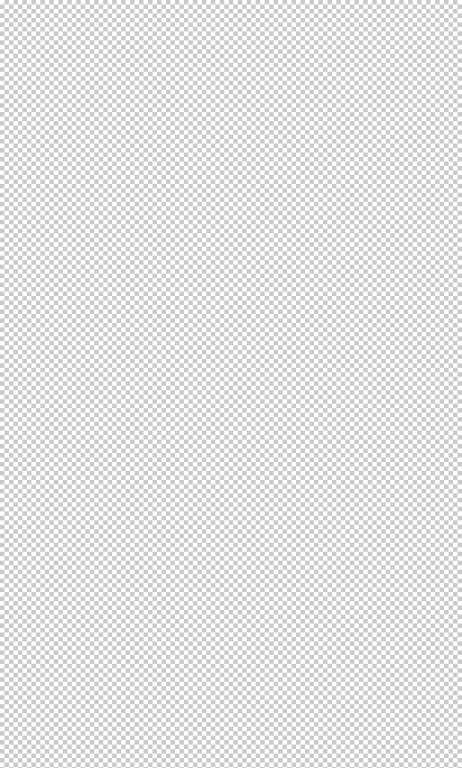
Reproduce this pattern procedurally as a Shadertoy shader.

```glsl
// Fine checkerboard of pale grey and near-white squares, 103 across the canvas.
// Two box-filtered square waves are multiplied, so each pixel receives the
// exact average of the squares it covers and edges stay smooth at any size.

const float CELLS_ACROSS = 103.0;
const vec3 LIGHT = vec3(0.995);
const vec3 DARK = vec3(0.788);

// Integral of a square wave that alternates between -1 and +1 every unit.
vec2 triangleWave(vec2 x) {
    return abs(2.0 * fract(0.5 * x) - 1.0);
}

// Square wave averaged over a window of the given width.
vec2 filteredSquare(vec2 x, float width) {
    vec2 halfWindow = vec2(0.5 * width);
    return (triangleWave(x + halfWindow) - triangleWave(x - halfWindow)) / width;
}

// Share of light squares under the pixel, from 0 to 1.
float checker(vec2 cell, float pixelWidth) {
    vec2 wave = filteredSquare(cell, pixelWidth);
    return 0.5 + 0.5 * wave.x * wave.y;
}

void mainImage(out vec4 fragColor, in vec2 fragCoord) {
    // Cells are square and counted from the upper left corner.
    float cellsPerPixel = CELLS_ACROSS / iResolution.x;
    vec2 fromTopLeft = vec2(fragCoord.x, iResolution.y - fragCoord.y);
    float light = checker(fromTopLeft * cellsPerPixel, cellsPerPixel);
    fragColor = vec4(mix(DARK, LIGHT, light), 1.0);
}
```
